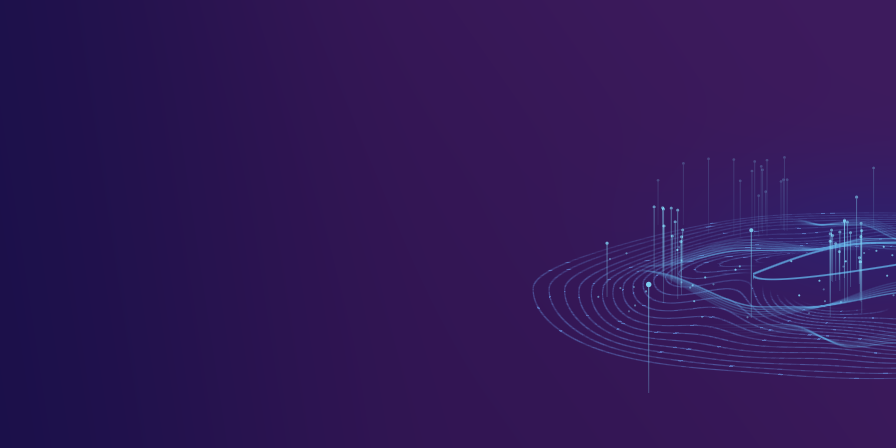
This background is drawn by a Shadertoy shader. Its source:

```glsl
// Violet gradient with a glowing contour-line landscape and upright light pins at the right.

float hash(float n) { return fract(sin(n * 91.345) * 47453.54); }

// Coverage of a thin line of half width w at distance d, for pixel size px.
float stroke(float d, float w, float px) {
    return clamp((w - d) / px + 0.5, 0.0, 1.0) * min(1.0, 2.0 * w / px);
}

// Coverage of a curve given as the signed height g above it.
float curve(float g, float w, float px) {
    return stroke(abs(g) / max(fwidth(g), 1e-6) * px, w, px);
}

// Vertical pin with a round head, fading toward its foot.
float pin(vec2 p, float x, float top, float foot, float radius, float px) {
    float stem = stroke(abs(p.x - x), 0.0011, px);
    stem *= step(foot, p.y) * step(p.y, top);
    stem *= mix(0.3, 0.75, clamp((p.y - foot) / (top - foot), 0.0, 1.0));
    float head = stroke(length(p - vec2(x, top)), radius, px);
    return max(stem, head);
}

vec3 background(vec2 p) {
    vec3 color = mix(vec3(0.105, 0.063, 0.29), vec3(0.195, 0.083, 0.325),
                     smoothstep(-0.1, 1.1, p.x + 0.15 * p.y));
    color += vec3(0.045, 0.022, 0.04) * smoothstep(0.9, 2.7, p.x + 0.7 * p.y);
    vec2 glow = (p - vec2(1.97, 0.47)) / vec2(0.42, 0.17);
    return mix(color, vec3(0.17, 0.13, 0.44), 0.75 * exp(-dot(glow, glow)));
}

// Nested, gently warped rings broken into fine dots.
float contours(vec2 p, float px) {
    vec2 q = p - vec2(1.95, 0.355);
    q.y -= 0.04 * smoothstep(0.76, 0.2, abs(q.x));
    q /= vec2(0.76, q.y < 0.0 ? 0.24 : 0.13);
    float r = length(q);
    float angle = atan(q.y, -q.x);
    float inner = clamp(1.0 - r, 0.0, 1.0);
    float warped = r + inner * (0.16 * sin(angle * 3.0 + r * 7.0)
                              + 0.08 * sin(q.x * 13.0 - q.y * 4.0));
    float f = warped * 23.0 + 0.5;
    float d = abs(fract(f) - 0.5) / max(fwidth(f), 1e-4) * px;
    float line = stroke(d, 0.0012, px);
    float id = floor(f);
    float grain = hash(id * 3.7 + floor(angle * 70.0));
    line *= 0.4 + 0.35 * grain + 1.2 * step(0.975, grain);
    line *= smoothstep(0.34, 0.42, r) * (1.0 - smoothstep(1.0, 1.025, r));
    return line * mix(1.0, 0.55, smoothstep(0.0, 0.6, q.y));
}

// Bundles of bright strands sweeping across the landscape.
float strands(vec2 p, float px) {
    float x = p.x, sum = 0.0;
    for (int i = 0; i < 5; i++) {
        float k = float(i);
        float shift = k * 0.006 * sin(x * 8.0 + 1.0);
        float weight = 0.65 / (1.0 + 0.6 * k);
        float ridge = 0.406 + 0.035 * smoothstep(1.46, 1.66, x) + 0.026 * smoothstep(1.8, 1.94, x);
        float valley = 0.395 - 0.08 * smoothstep(1.44, 1.7, x) + 0.035 * smoothstep(1.8, 2.05, x);
        float front = 0.275 - 0.05 * smoothstep(1.76, 1.9, x) + 0.01 * smoothstep(1.9, 2.0, x);
        float crest = 0.51 - 0.012 * smoothstep(1.77, 1.84, x) - 0.035 * smoothstep(1.92, 2.02, x);
        sum += weight * curve(p.y - ridge - shift, 0.0014, px) * smoothstep(1.4, 1.6, x);
        sum += weight * curve(p.y - valley + shift, 0.0014, px) * smoothstep(1.4, 1.55, x);
        sum += 0.6 * weight * curve(p.y - front + shift, 0.0013, px) * smoothstep(1.55, 1.8, x);
        sum += 0.7 * weight * curve(p.y - crest + shift, 0.0013, px) * smoothstep(1.75, 1.83, x);
    }
    // Outline of the open hollow in the middle.
    float u = max(x - 1.68, 0.0);
    float upper = 0.388 + 0.07 * sin(min(u * 5.6, 1.57));
    float lower = 0.388 - 0.11 * sqrt(u) + 0.26 * u;
    float rim = max(curve(p.y - upper, 0.0018, px), curve(p.y - lower, 0.0018, px));
    return sum + 0.8 * rim * step(1.68, x);
}

// Small sparks scattered over the inner slopes.
float sparks(vec2 p, float px) {
    float sum = 0.0;
    for (int i = 0; i < 36; i++) {
        float k = float(i);
        vec2 at = vec2(1.3 + 0.7 * hash(k + 3.0), 0.27 + 0.18 * hash(k + 60.0));
        sum += stroke(length(p - at), 0.0022, px) * (0.3 + 0.6 * hash(k + 9.0));
    }
    return sum;
}

float pins(vec2 p, float px) {
    float sum = 0.0;
    for (int i = 0; i < 16; i++) {
        float a = hash(float(i) + 0.3), b = hash(float(i) + 20.7), c = hash(float(i) + 41.1);
        // Left cluster, right cluster, then the faint far row.
        if (i < 11)
            sum += 0.65 * pin(p, 1.45 + 0.075 * a, 0.44 + 0.1 * b, 0.32 + 0.08 * c, 0.0033, px);
        sum += 0.65 * pin(p, 1.85 + 0.075 * b, 0.41 + 0.1 * c, 0.29 + 0.09 * a, 0.0033, px);
        sum += 0.25 * pin(p, mix(1.38, 1.76, sqrt(c)), 0.56 + 0.09 * a, 0.47 + 0.03 * b, 0.003, px);
    }
    sum += 0.35 * pin(p, 1.95, 0.625, 0.49, 0.003, px);
    sum += 0.6 * pin(p, 1.912, 0.56, 0.4, 0.0035, px);
    // Tall foreground pins.
    sum += 0.8 * pin(p, 1.355, 0.457, 0.336, 0.0035, px);
    sum += 0.9 * pin(p, 1.677, 0.486, 0.29, 0.0045, px);
    return sum + pin(p, 1.448, 0.365, 0.122, 0.006, px);
}

void mainImage(out vec4 fragColor, in vec2 fragCoord) {
    vec2 p = fragCoord / iResolution.xy * vec2(2.0, 1.0);
    float px = 1.0 / iResolution.y;
    vec3 color = background(p);
    color = mix(color, vec3(0.38, 0.52, 0.82), min(0.75 * contours(p, px), 0.8));
    color = mix(color, vec3(0.38, 0.68, 0.9), min(strands(p, px), 0.85));
    float light = sparks(p, px) + pins(p, px);
    color = mix(color, vec3(0.5, 0.83, 0.96), min(light, 0.95));
    fragColor = vec4(color, 1.0);
}
```
